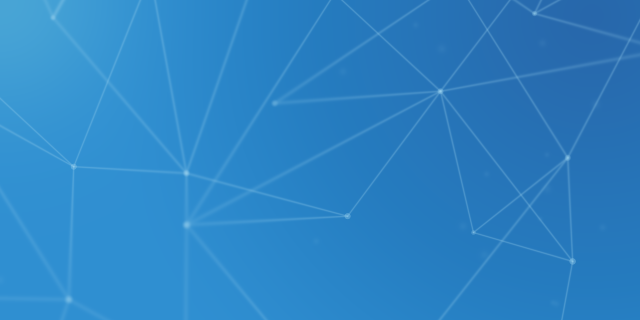
Reproduce this background procedurally as a WebGL 2 fragment shader.

```glsl
#version 300 es
precision highp float;

#define CELL 0.38
#define JITTER 0.85
#define LINK_CHANCE 0.48
#define LONG_LINK_CHANCE 0.13
#define SHARP_WIDTH 0.0025
#define SOFT_WIDTH 0.0085
#define SHARP_ALPHA 0.30
#define SOFT_ALPHA 0.13
#define NODE_RADIUS 0.0085
#define NODE_ALPHA 0.45
#define SPECK_COUNT 16
#define SEED 3.7

uniform vec2 u_resolution;
out vec4 fragColor;

const vec3 DEEP_BLUE = vec3(0.155, 0.395, 0.660);
const vec3 MID_BLUE = vec3(0.145, 0.495, 0.760);
const vec3 BRIGHT_BLUE = vec3(0.185, 0.560, 0.820);
const vec3 GLOW_CYAN = vec3(0.300, 0.660, 0.840);
const vec3 LINE_COLOR = vec3(0.600, 0.820, 0.930);

// Neighbour steps: four short links, then two long ones
const vec2 LINKS[6] = vec2[6](vec2(1, 0), vec2(0, 1), vec2(1, 1),
                              vec2(1, -1), vec2(2, 1), vec2(1, 2));

float hash(vec2 p) {
    return fract(sin(dot(p + SEED, vec2(127.1, 311.7))) * 43758.5453);
}

vec2 nodePosition(vec2 cell) {
    vec2 offset = vec2(hash(cell), hash(cell + 41.3)) - 0.5;
    return (cell + 0.5 + JITTER * offset) * CELL;
}

// 0 is in focus, 1 is fully blurred
float nodeBlur(vec2 cell) {
    return smoothstep(0.35, 0.9, hash(cell + 17.9));
}

float softSpot(float dist, float width) {
    float r = dist / width;
    return exp(-r * r);
}

float over(float below, float above) {
    return below + above * (1.0 - below);
}

vec3 backdrop(vec2 p, float aspect) {
    float shade = length(p - vec2(aspect - 0.15, 0.95));
    vec3 color = mix(DEEP_BLUE, MID_BLUE, smoothstep(-0.25, 1.15, shade));
    color = mix(color, BRIGHT_BLUE, smoothstep(0.8, 1.6, shade));
    float corner = length(p - vec2(0.0, 1.0));
    return mix(color, GLOW_CYAN, 0.85 * softSpot(corner, 0.36));
}

// Line whose focus changes from one end to the other
float linkInk(vec2 p, vec2 a, vec2 b, float blurA, float blurB, float pixel) {
    vec2 ab = b - a;
    float t = clamp(dot(p - a, ab) / dot(ab, ab), 0.0, 1.0);
    float blur = mix(blurA, blurB, t);
    float width = max(mix(SHARP_WIDTH, SOFT_WIDTH, blur), 0.6 * pixel);
    return mix(SHARP_ALPHA, SOFT_ALPHA, blur) * softSpot(length(p - a - ab * t), width);
}

float nodeInk(vec2 p, vec2 center, float blur, float strength, float pixel) {
    float radius = NODE_RADIUS * mix(0.8, 1.3, strength);
    float edge = max(pixel, radius * mix(0.3, 1.6, blur));
    float disc = 1.0 - smoothstep(radius - 0.5 * edge, radius + 0.5 * edge, length(p - center));
    return NODE_ALPHA * mix(0.5, 1.0, strength) * mix(1.0, 0.65, blur) * disc;
}

float networkInk(vec2 p, float aspect, float pixel) {
    float ink = 0.0;
    int columns = int(ceil(aspect / CELL));
    int rows = int(ceil(1.0 / CELL));
    for (int j = -1; j <= rows; j++) {
        for (int i = -1; i <= columns; i++) {
            vec2 cell = vec2(i, j);
            vec2 node = nodePosition(cell);
            float blur = nodeBlur(cell);
            ink = over(ink, nodeInk(p, node, blur, hash(cell + 63.1), pixel));
            for (int k = 0; k < 6; k++) {
                float chance = k < 4 ? LINK_CHANCE : LONG_LINK_CHANCE;
                if (hash(cell + 7.3 * float(k + 1)) > chance) continue;
                vec2 other = cell + LINKS[k];
                ink = over(ink, linkInk(p, node, nodePosition(other), blur, nodeBlur(other), pixel));
            }
        }
    }
    return ink;
}

// Faint out-of-focus dust
float speckInk(vec2 p, float aspect) {
    float ink = 0.0;
    for (int i = 0; i < SPECK_COUNT; i++) {
        vec2 id = vec2(i, 90.0);
        vec2 center = vec2(sqrt(hash(id)) * aspect, hash(id + 5.1));
        float radius = mix(0.006, 0.014, hash(id + 9.7));
        ink = over(ink, 0.07 * softSpot(length(p - center), radius));
    }
    return ink;
}

void main() {
    vec2 p = gl_FragCoord.xy / u_resolution.y;
    float aspect = u_resolution.x / u_resolution.y;
    float pixel = 1.0 / u_resolution.y;
    float ink = over(speckInk(p, aspect), networkInk(p, aspect, pixel));
    fragColor = vec4(mix(backdrop(p, aspect), LINE_COLOR, ink), 1.0);
}
```
